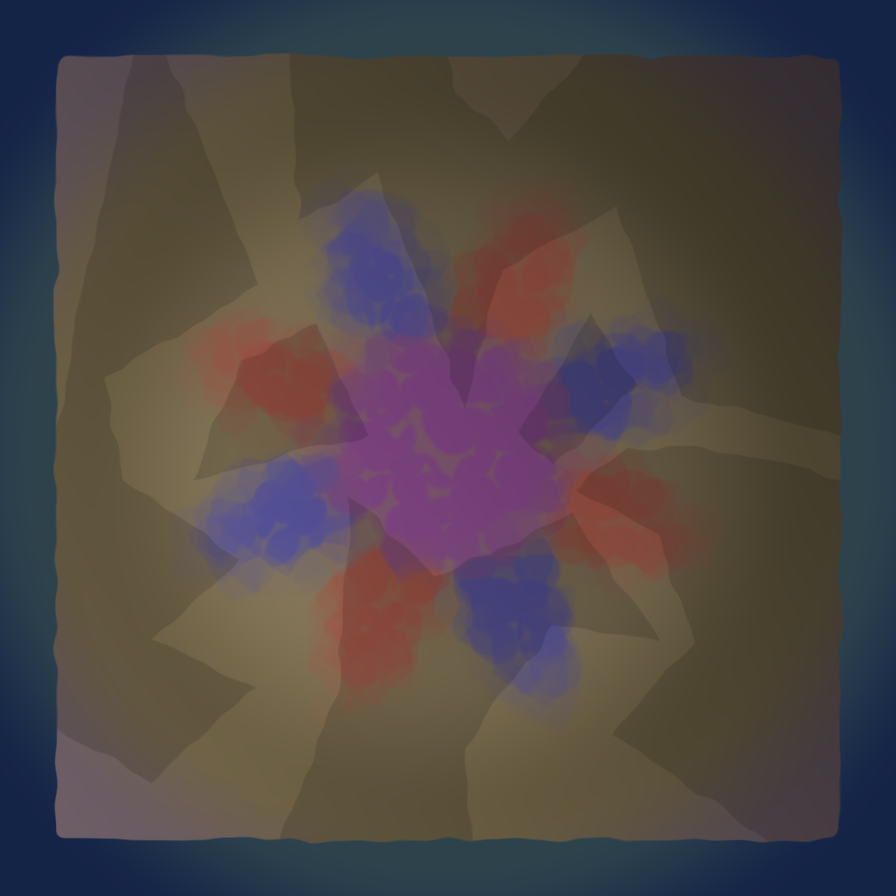
This background is drawn by a Shadertoy shader. Its source:

```glsl
// A dim, painterly panel on a navy field: an eight-armed red and blue bloom
// over tan rings, crossed by faint angular shadows. Soft Voronoi cells daub
// the bloom; polygon distances cut the shadows; noise roughens the edges.

vec2 hash2(vec2 p) {
    vec3 h = fract(p.xyx * vec3(0.1031, 0.1030, 0.0973));
    h += dot(h, h.yzx + 33.33);
    return fract((h.xx + h.yz) * h.zy);
}

vec2 noise2(vec2 p) {
    vec2 i = floor(p), f = fract(p);
    f = f * f * (3.0 - 2.0 * f);
    return mix(mix(hash2(i), hash2(i + vec2(1, 0)), f.x),
               mix(hash2(i + vec2(0, 1)), hash2(i + vec2(1, 1)), f.x), f.y);
}

// Adds one polygon side: x keeps the squared distance, y the inside sign.
void addSide(vec2 p, vec2 a, vec2 b, inout vec2 state) {
    vec2 e = b - a, w = p - a;
    vec2 gap = w - e * clamp(dot(w, e) / dot(e, e), 0.0, 1.0);
    state.x = min(state.x, dot(gap, gap));
    bool above = p.y >= a.y, below = p.y < b.y, left = e.x * w.y > e.y * w.x;
    if (above == below && below == left) state.y = -state.y;
}

float shard(vec2 p, vec2 v[9]) {
    vec2 state = vec2(9.0, 1.0);
    for (int i = 0; i < 9; i++) addSide(p, v[i], v[(i + 1) % 9], state);
    return state.y * sqrt(state.x);
}

float quad(vec2 p, vec2 a, vec2 b, vec2 c, vec2 d) {
    vec2 state = vec2(9.0, 1.0);
    addSide(p, a, b, state);
    addSide(p, b, c, state);
    addSide(p, c, d, state);
    addSide(p, d, a, state);
    return state.y * sqrt(state.x);
}

// Four arms a quarter turn apart, joined by a round core.
float petals(vec2 q, float turn) {
    float r = length(q);
    float a = mod(atan(q.y, q.x + 1e-6) - turn + 0.7854, 1.5708) - 0.7854;
    vec2 arm = r * vec2(cos(a), sin(a));
    float e = length((arm - vec2(0.175, 0.0)) / vec2(0.145, 0.068));
    return max(1.0 - smoothstep(0.45, 1.15, e), 1.0 - smoothstep(0.10, 0.155, r));
}

// Red (x) and blue (y) paint, averaged over layers of soft cells.
vec2 bloom(vec2 q) {
    vec2 total = vec2(0.0);
    for (int layer = 0; layer < 3; layer++) {
        float scale = 24.0 + 5.0 * float(layer);
        vec2 g = q * scale, cell = floor(g), sum = vec2(0.0);
        float weight = 1e-6;
        for (int k = 0; k < 9; k++) {
            vec2 id = cell + vec2(k % 3 - 1, k / 3 - 1);
            vec2 c = id + hash2(id + 71.0 * float(layer + 1));
            float w = exp(-22.0 * dot(g - c, g - c));
            sum += w * vec2(petals(c / scale, 1.1781), petals(c / scale, 0.3927));
            weight += w;
        }
        total += sum / weight;
    }
    return total / 3.0;
}

// Union of the dark angular shadows.
float shadows(vec2 p) {
    float top = shard(p, vec2[9](vec2(0.325, 1), vec2(0.333, 0.755), vec2(0.423, 0.805),
        vec2(0.518, 0.547), vec2(0.56, 0.70), vec2(0.69, 0.768),
        vec2(0.76, 0.56), vec2(1, 0.495), vec2(1, 1)));
    float right = shard(p, vec2[9](vec2(1, 0.45), vec2(0.795, 0.50), vec2(0.70, 0.50),
        vec2(0.64, 0.455), vec2(0.735, 0.40), vec2(0.777, 0.284),
        vec2(0.684, 0.18), vec2(0.95, 0), vec2(1, 0)));
    float bottom = shard(p, vec2[9](vec2(0.29, 0), vec2(0.378, 0.232), vec2(0.39, 0.447),
        vec2(0.488, 0.355), vec2(0.638, 0.427), vec2(0.736, 0.286),
        vec2(0.618, 0.303), vec2(0.518, 0.167), vec2(0.53, 0)));
    float left = shard(p, vec2[9](vec2(0.16, 1), vec2(0.289, 0.681), vec2(0.117, 0.577),
        vec2(0.137, 0.466), vec2(0.267, 0.375), vec2(0.169, 0.284),
        vec2(0.286, 0.232), vec2(0.169, 0.128), vec2(0, 0.22)));
    float innerLeft = quad(p, vec2(0.352, 0.638), vec2(0.41, 0.515), vec2(0.215, 0.464), vec2(0.267, 0.596));
    float innerRight = quad(p, vec2(0.658, 0.648), vec2(0.577, 0.516), vec2(0.618, 0.482), vec2(0.71, 0.57));
    return min(min(min(top, right), min(bottom, left)), min(innerLeft, innerRight));
}

void mainImage(out vec4 fragColor, in vec2 fragCoord) {
    float side = min(iResolution.x, iResolution.y), aa = 1.2 / side;
    vec2 q = (fragCoord - 0.5 * iResolution.xy) / side;
    float r = length(q);
    vec2 rough = q + 0.008 * (noise2(q * 40.0 + 50.0) - 0.5);

    // Rings of the panel: tan, olive, then mauve corners.
    vec3 panel = mix(vec3(0.45, 0.40, 0.30), vec3(0.35, 0.31, 0.22), smoothstep(0.22, 0.41, r));
    panel = mix(panel, vec3(0.32, 0.275, 0.30), smoothstep(0.42, 0.56, r));

    // Bloom: the two paints meet as purple.
    vec2 paint = bloom(q);
    vec3 hue = mix(vec3(0.55, 0.27, 0.23), vec3(0.27, 0.26, 0.54), paint.y / (paint.x + paint.y + 1e-4));
    hue = mix(hue, vec3(0.44, 0.22, 0.47), min(paint.x, paint.y));
    panel = mix(panel, hue, 0.9 * max(paint.x, paint.y));

    // Light from the lower left, angular shadows, and a pale shard at the top.
    panel *= 1.03 - dot(q, vec2(0.42, 0.30));
    panel *= 1.0 - 0.13 * (1.0 - smoothstep(-aa, aa, shadows(rough + 0.5)));
    float pale = quad(rough + 0.5, vec2(0.493, 0.95), vec2(0.51, 0.895), vec2(0.57, 0.845), vec2(0.655, 0.94));
    panel += vec3(0.04, 0.03, 0.035) * (1.0 - smoothstep(-aa, aa, pale));

    // Rounded panel over the navy surround.
    vec3 surround = mix(vec3(0.18, 0.26, 0.30), vec3(0.08, 0.14, 0.28), smoothstep(0.46, 0.62, r));
    vec2 box = abs(rough) - 0.425;
    float edge = length(max(box, 0.0)) + min(max(box.x, box.y), 0.0) - 0.0125;
    fragColor = vec4(mix(panel, surround, smoothstep(-aa, aa, edge)), 1.0);
}
```
